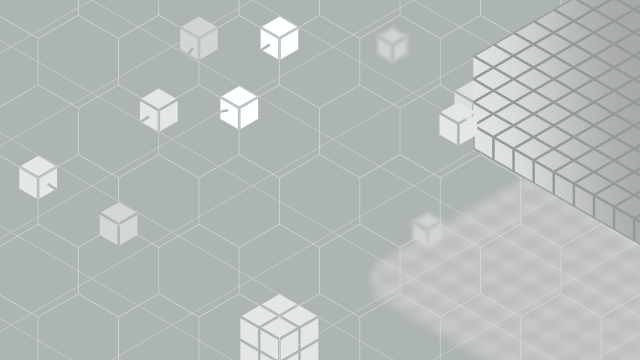
Write a Shadertoy shader that draws this background.

```glsl
// Isometric cubes, a receding tiled slab and its soft shadow over a thin hexagon lattice.
#define CANVAS_HEIGHT 432.0
#define CELL 27.86
#define SEAM 1.5
#define LINE_WIDTH 0.42
#define SHADOW_BLUR 9.0
#define CUBE_BLUR 5.0
#define BACKDROP vec3(0.678, 0.708, 0.692)
#define SEAM_COLOR vec3(0.575, 0.605, 0.595)
#define LINE_COLOR vec3(0.85, 0.87, 0.86)

const float COS30 = 0.8660254;
const float SLOPE = 0.5773503;

// Coverage of the region where the inner distance is positive.
float cover(float inside, float softness) {
    return smoothstep(-softness, softness, inside);
}

// Distance to the nearest multiple of a period.
float gridDistance(float x, float period) {
    return period * 0.5 - abs(mod(x, period) - period * 0.5);
}

// Skewed coordinates whose axes rise and fall at 30 degrees.
vec2 isoAxes(vec2 q) {
    return vec2(q.y + SLOPE * q.x, q.y - SLOPE * q.x);
}

// Inner distance of a cube, each face split into n by n tiles.
float cubeInside(vec2 q, float radius, float n) {
    const mat2 turn = mat2(-0.5, COS30, -COS30, -0.5);
    float inside = -1e3;
    for (int face = 0; face < 3; face++) {
        vec2 a = isoAxes(vec2(q.x, -q.y));
        float tile = radius / n;
        vec2 edge = min(min(a, radius - a),
                        vec2(gridDistance(a.x, tile), gridDistance(a.y, tile)));
        inside = max(inside, min(edge.x, edge.y) * COS30 - SEAM);
        q = turn * q;
    }
    return inside;
}

// Distance to the edges of a hexagon tiling with side 2 * CELL.
float hexLineDistance(vec2 p) {
    vec2 period = CELL * vec2(4.0 * COS30, 6.0);
    vec2 a = mod(p + period * 0.5, period) - period * 0.5;
    vec2 b = mod(p, period) - period * 0.5;
    vec2 q = abs(dot(a, a) < dot(b, b) ? a : b);
    return 2.0 * CELL * COS30 - max(q.x, q.x * 0.5 + q.y * COS30);
}

// Distance to a short dash that runs in from the rim of a cube.
float dashDistance(vec2 q, float angle) {
    vec2 dir = vec2(cos(angle), sin(angle));
    return length(q - dir * clamp(dot(q, dir), 15.0, 28.0));
}

vec3 grey(float tone) {
    return vec3(tone - 0.004, tone + 0.004, tone);
}

void mainImage(out vec4 fragColor, in vec2 fragCoord) {
    // Design units: y runs down from the top edge.
    float unit = CANVAS_HEIGHT / iResolution.y;
    vec2 p = fragCoord * unit;
    p.y = CANVAS_HEIGHT - p.y;
    float aa = 0.7 * unit;
    vec3 color = BACKDROP;

    // Blurred shadow of the slab, with faint tiles
    vec2 s = isoAxes(p - vec2(443.0, 320.0));
    float shadow = cover(s.x, SHADOW_BLUR) * cover(32.0 - s.y, SHADOW_BLUR)
                 * cover(p.x - 446.0, SHADOW_BLUR);
    vec2 wave = cos(6.2831853 * s / CELL);
    float shadowTone = 0.768 - 0.012 * (wave.x + wave.y);
    color = mix(color, grey(shadowTone), shadow * 0.95);

    // Hexagon lattice and long diagonals
    float hexLine = cover(LINE_WIDTH - hexLineDistance(p - vec2(94.0, 74.0)), aa);
    vec2 d = isoAxes(p) - vec2(398.0, 48.0);
    float diagonal = min(gridDistance(d.x, 4.0 * CELL), gridDistance(d.y, 4.0 * CELL)) * COS30;
    color = mix(color, LINE_COLOR, hexLine * 0.85);
    color = mix(color, LINE_COLOR, cover(LINE_WIDTH - diagonal, aa) * 0.6);

    // Scattered cubes: lattice column, row, tone, dash angle
    const vec4 cubes[6] = vec4[6](
        vec4(4, 0, 0.83, 2.15), vec4(6, 0, 1.0, 2.57), vec4(3, 3.1, 0.9, 2.57),
        vec4(5, 3, 1.0, 2.95), vec4(0, 6, 0.905, 0.58), vec4(2, 8, 0.835, 1.571));
    vec2 origin = vec2(45.8, 46.0);
    vec2 pitch = CELL * vec2(2.0 * COS30, 1.0);
    for (int i = 0; i < 6; i++) {
        vec2 q = p - origin - cubes[i].xy * pitch;
        float inside = min(cubeInside(q, CELL, 1.0), dashDistance(q, cubes[i].w) - SEAM);
        color = mix(color, grey(cubes[i].z), cover(inside, aa));
    }

    // Large cube at the bottom and two cubes out of focus
    float large = cubeInside(p - vec2(335.2, 407.0), 2.0 * CELL, 2.0);
    color = mix(color, grey(0.9), cover(large, aa));
    for (int i = 0; i < 2; i++) {
        vec2 q = p - mix(vec2(471.0, 54.0), vec2(513.0, 276.0), float(i));
        color = mix(color, grey(0.84), 0.9 * cover(cubeInside(q, 22.0, 1.0), CUBE_BLUR));
    }

    // Cube stepping out behind the slab corner
    float step1 = cubeInside(p - vec2(568.0, 122.5), CELL, 1.0);
    color = mix(color, grey(0.87), cover(step1, aa));

    // Slab: tiled top, front wall and shading that darkens to the right
    vec2 t = isoAxes(p - vec2(568.0, 67.0));
    float wall = t.y - 3.0 * CELL;
    float column = gridDistance(p.x - 568.0, CELL * COS30);
    float topTile = min(gridDistance(t.x, CELL), gridDistance(t.y, CELL)) * COS30;
    float wallTile = min(column, min(abs(wall), abs(CELL - wall)) * COS30);
    float slab = min(min(t.x, CELL - wall) * COS30, p.x - 568.0);
    float tile = (wall > 0.0 ? wallTile : topTile) - SEAM;
    float slabTone = mix(0.89, 0.66, smoothstep(560.0, 780.0, p.x + 0.15 * (120.0 - p.y)));
    vec3 slabColor = mix(SEAM_COLOR, grey(slabTone), cover(tile, aa));
    color = mix(color, slabColor, cover(slab, aa));

    // Loose cube in front of the slab corner
    float loose = cubeInside(p - vec2(550.0, 148.5), CELL, 1.0);
    color = mix(color, grey(0.9), cover(loose, aa));

    fragColor = vec4(color, 1.0);
}
```
